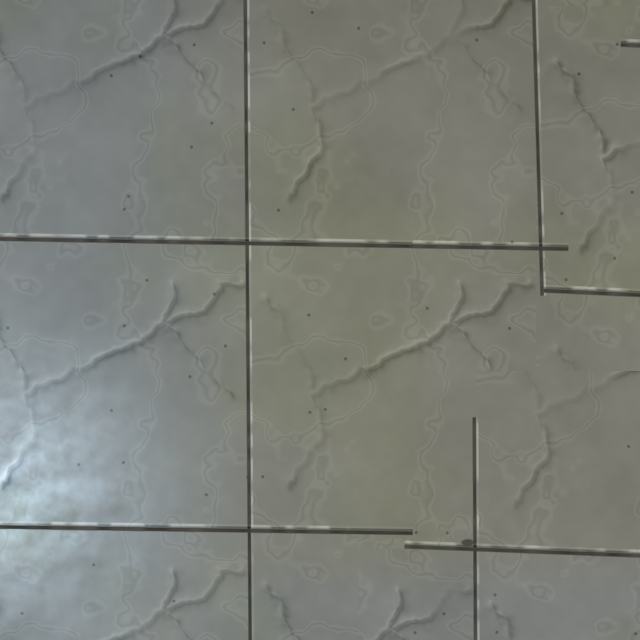
Give the GLSL for this texture, as a WebGL 2 fragment shader.

```glsl
#version 300 es
precision highp float;
// Worn grey-beige floor tiles with veined relief, broken dark joints and a window glare.
uniform vec2 u_resolution;
out vec4 fragColor;

// Joints as start.xy, end.xy; verticals run downward so their normal points right.
const vec4 JOINTS[8] = vec4[8](
  vec4(0.383, 1.02, 0.391, -0.02), vec4(0.833, 1.02, 0.847, 0.538),
  vec4(0.741, 0.348, 0.743, -0.02), vec4(-0.02, 0.627, 0.888, 0.611),
  vec4(0.849, 0.546, 1.02, 0.538), vec4(-0.02, 0.177, 0.645, 0.167),
  vec4(0.632, 0.146, 1.02, 0.131), vec4(0.970, 0.930, 1.02, 0.928));

float hash(vec2 p) {
  vec3 h = fract(p.xyx * 0.1031);
  h += dot(h, h.yzx + 33.33);
  return fract((h.x + h.y) * h.z);
}

float noise(vec2 p) {
  vec2 i = floor(p), f = fract(p);
  f = f * f * (3.0 - 2.0 * f);
  return mix(mix(hash(i), hash(i + vec2(1, 0)), f.x),
             mix(hash(i + vec2(0, 1)), hash(i + vec2(1, 1)), f.x), f.y);
}

float fbm(vec2 p) {
  float sum = 0.0, amp = 0.5;
  for (int i = 0; i < 4; i++) {
    sum += amp * noise(p);
    p = p * 2.03 + 17.0;
    amp *= 0.5;
  }
  return sum;
}

float segment(vec2 p, float ax, float ay, float bx, float by) {
  vec2 a = vec2(ax, ay), d = vec2(bx, by) - a;
  return length(p - a - d * clamp(dot(p - a, d) / dot(d, d), 0.0, 1.0));
}

// Ridge height of the branching vein moulded into every tile.
float vein(vec2 q) {
  q += 0.11 * (vec2(fbm(q * 8.0), fbm(q * 8.0 + 40.0)) - 0.47);
  float d = segment(q, 0.22, 0.47, 0.70, 0.72);
  d = min(d, segment(q, 0.70, 0.70, 0.98, 0.87));
  d = min(d, segment(q, 0.22, 0.47, 0.25, 0.32));
  d = min(d, segment(q, 0.25, 0.32, 0.13, 0.14));
  d = min(d, segment(q, 0.07, 0.79, 0.22, 0.51));
  d = min(d, segment(q, 0.70, 0.70, 0.94, 0.47));
  d = min(d, segment(q, 0.69, 0.71, 0.74, 0.86));
  return exp(-d / 0.012);
}

// Tile-local position; the right-hand tiles sit on displaced grids.
vec2 tileSpace(vec2 p) {
  vec2 origin = vec2(0.389, 0.172);
  if (p.x > 0.843 && p.y > 0.42) origin = vec2(0.395, 0.092);
  else if ((p.x > 0.741 && p.y < 0.42) || (p.x > 0.56 && p.y < 0.16))
    origin = vec2(0.293, 0.142);
  return fract((p - origin) / 0.449);
}

void main() {
  vec2 p = gl_FragCoord.xy / u_resolution;
  float px = 1.0 / min(u_resolution.x, u_resolution.y);
  vec2 q = tileSpace(p);

  // Glaze: cool on the left and lower right, warm elsewhere
  float cool = 1.0 - smoothstep(0.12, 0.52, p.x + 0.12 * (fbm(p * 4.0) - 0.5));
  cool = max(cool, 0.7 * smoothstep(0.16, 0.06, p.y));
  vec3 color = mix(vec3(0.475, 0.475, 0.435), vec3(0.475, 0.49, 0.487), cool);
  color += 0.07 * (fbm(p * 7.0) - 0.47) + 0.03 * (fbm(p * 45.0) - 0.47);
  color += vec3(0.0, 0.004, -0.018) * smoothstep(0.45, 0.7, fbm(p * 5.0 + 9.0));
  color -= 0.03 * smoothstep(0.72, 1.05, p.y);

  // Window glare broken up by the uneven surface
  vec2 g = (p - vec2(0.02, 0.235)) / vec2(0.17, 0.19);
  float glare = exp(-dot(g, g));
  float halo = exp(-0.22 * dot(g, g));
  float bumps = fbm(p * 24.0) - fbm(p * 24.0 + vec2(0.25, -0.3));
  color += vec3(0.17, 0.21, 0.24) * glare * (0.9 + 1.8 * bumps);
  color += vec3(0.035, 0.05, 0.065) * halo;

  // Embossed veins, fainter in some places
  vec2 light = vec2(-0.007, 0.008);
  float wear = 0.35 + 0.9 * smoothstep(0.25, 0.75, noise(p * 13.0));
  color += (0.085 + 0.1 * glare) * wear * (vein(q - light) - vein(q + light));
  color -= 0.045 * wear * vein(q);
  float crease = abs(fbm(q * 4.0 + 3.0) - 0.47);
  color += 0.022 * (smoothstep(0.03, 0.0, abs(crease - 0.02)) - smoothstep(0.02, 0.0, crease));

  // Scattered dirt specks
  vec2 cell = floor(p * 38.0);
  vec2 spot = 0.25 + 0.5 * vec2(hash(cell + 5.0), hash(cell + 71.0));
  float speck = smoothstep(0.14, 0.04, length(fract(p * 38.0) - spot));
  color -= 0.13 * speck * step(0.955, hash(cell + 23.0));

  // Joints with a chipped pale edge
  for (int i = 0; i < 8; i++) {
    vec2 a = JOINTS[i].xy, d = JOINTS[i].zw - a;
    float len = length(d);
    d /= len;
    float along = dot(p - a, d), side = dot(p - a, vec2(-d.y, d.x));
    float inside = smoothstep(-px, px, along) * smoothstep(-px, px, len - along);
    bool level = abs(d.x) > abs(d.y);
    float chips = noise(vec2(along * 55.0, float(i) * 7.0));
    float edge = level ? 0.0075 : 0.0045;
    float rim = smoothstep(0.0018 + px, 0.0006, abs(side - edge));
    color += inside * rim * (0.03 + 0.13 * smoothstep(0.3, 0.8, chips));
    float shade = smoothstep(0.0012 + px, 0.0004, abs(side - 0.0048));
    if (level) color -= inside * shade * 0.13 * smoothstep(0.35, 0.7, 1.0 - chips);
    float halfWidth = (level ? 0.0031 : 0.0026) + 0.0006 * (chips - 0.5);
    float line = smoothstep(halfWidth + px, halfWidth - px, abs(side));
    vec3 grout = mix(vec3(0.20, 0.195, 0.18), vec3(0.31, 0.30, 0.28), chips);
    color = mix(color, grout, inside * line * 0.95);
  }

  // Dirt clump at the lower joint crossing
  float clump = length((p - vec2(0.731, 0.152)) / vec2(0.011, 0.006));
  color = mix(color, vec3(0.25, 0.24, 0.22), 0.8 * smoothstep(1.2, 0.6, clump));

  fragColor = vec4(clamp(color, 0.0, 1.0), 1.0);
}
```
